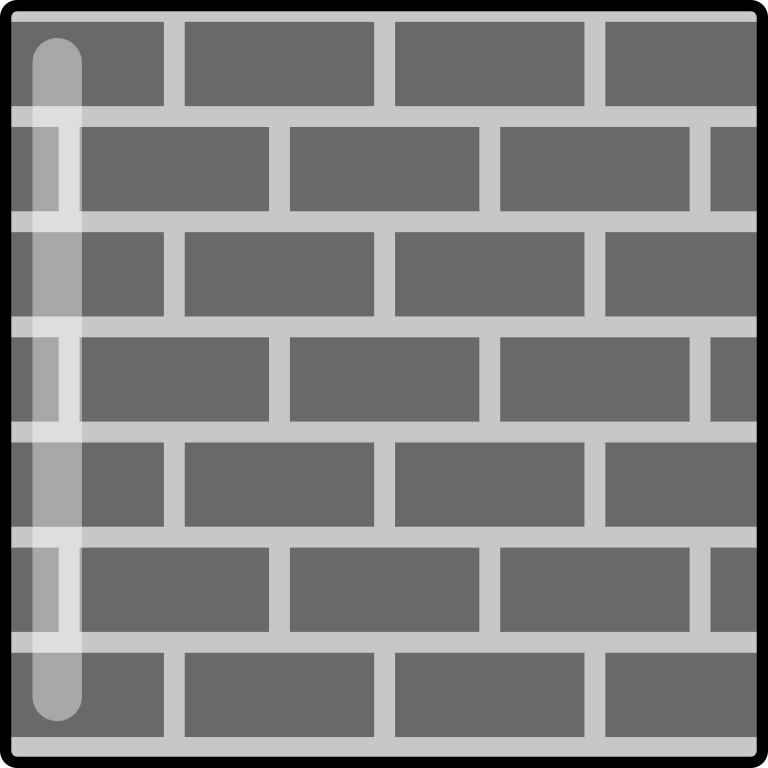
This pattern is drawn by a WebGL 1 fragment shader. Its source:

```glsl
precision highp float;

uniform vec2 u_resolution;

// Layout, in fractions of the canvas
const vec2 BRICK_PITCH = vec2(0.27383, 0.13692);
const vec2 JOINT_ORIGIN = vec2(0.5008, 0.0267);
const float JOINT_WIDTH = 0.0272;
const float ROW_SHIFT = 0.5;
const float FRAME_WIDTH = 0.0147;
const float FRAME_RADIUS = 0.0225;
const float GLOSS_X = 0.0745;
const float GLOSS_BOTTOM = 0.0933;
const float GLOSS_TOP = 0.9183;
const float GLOSS_RADIUS = 0.0322;
const float GLOSS_OPACITY = 0.41;

const vec3 BRICK_COLOR = vec3(0.412);
const vec3 MORTAR_COLOR = vec3(0.784, 0.780, 0.773);
const vec3 FRAME_COLOR = vec3(0.0);
const vec3 GLOSS_COLOR = vec3(1.0);
const vec3 OUTSIDE_COLOR = vec3(1.0);

// Signed distance to a centred box with rounded corners
float roundedBox(vec2 p, vec2 halfSize, float radius) {
  vec2 q = abs(p) - halfSize + radius;
  return length(max(q, 0.0)) + min(max(q.x, q.y), 0.0) - radius;
}

// Signed distance to an upright capsule
float capsule(vec2 p, float x, float bottom, float top, float radius) {
  return length(p - vec2(x, clamp(p.y, bottom, top))) - radius;
}

// Signed distance to the nearest brick in a running bond
float brickWall(vec2 p) {
  vec2 cell = (p - JOINT_ORIGIN) / BRICK_PITCH;
  cell.x -= ROW_SHIFT * mod(floor(cell.y), 2.0);
  vec2 local = (fract(cell) - 0.5) * BRICK_PITCH;
  return roundedBox(local, 0.5 * (BRICK_PITCH - JOINT_WIDTH), 0.0);
}

// Coverage of a shape, smoothed over one pixel
float coverage(float dist, float pixel) {
  return clamp(0.5 - dist / pixel, 0.0, 1.0);
}

void main() {
  float pixel = 1.0 / min(u_resolution.x, u_resolution.y);
  vec2 uv = gl_FragCoord.xy / u_resolution;

  // Bricks and mortar
  vec3 color = mix(MORTAR_COLOR, BRICK_COLOR, coverage(brickWall(uv), pixel));

  // Translucent gloss bar
  float gloss = capsule(uv, GLOSS_X, GLOSS_BOTTOM, GLOSS_TOP, GLOSS_RADIUS);
  color = mix(color, GLOSS_COLOR, GLOSS_OPACITY * coverage(gloss, pixel));

  // Rounded frame and the corners outside it
  float outer = roundedBox(uv - 0.5, vec2(0.5), FRAME_RADIUS);
  color = mix(FRAME_COLOR, color, coverage(outer + FRAME_WIDTH, pixel));
  float inside = clamp(1.0 - max(outer + 0.5 * pixel, 0.0) / pixel, 0.0, 1.0);
  color = mix(OUTSIDE_COLOR, color, inside);

  gl_FragColor = vec4(color, 1.0);
}
```
